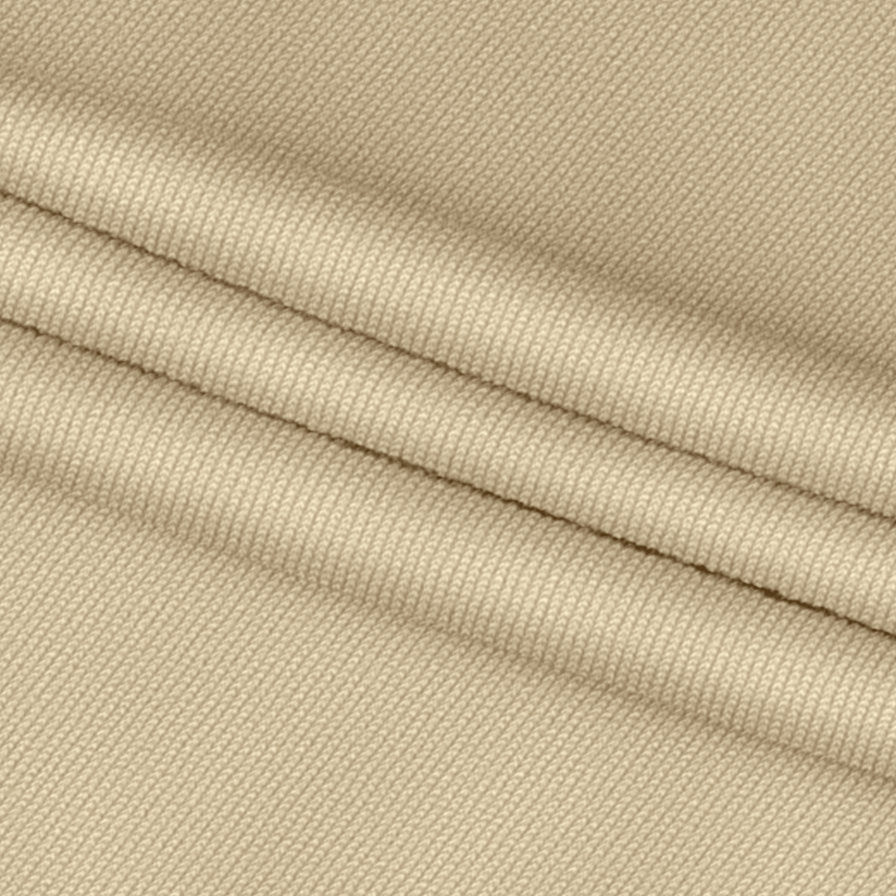
A WebGL 2 fragment shader for this texture:

```glsl
#version 300 es
precision highp float;
// Beige ribbed knit cloth with three soft folds running down to the right.

uniform vec2 u_resolution;
out vec4 fragColor;

vec2 gradientAt(vec2 cell) {
    vec3 h = fract(cell.xyx * vec3(0.1031, 0.1030, 0.0973));
    h += dot(h, h.yzx + 33.33);
    float angle = 6.2832 * fract((h.x + h.y) * h.z);
    return vec2(cos(angle), sin(angle));
}

float gradientNoise(vec2 p) {
    vec2 i = floor(p), f = fract(p);
    vec2 w = f * f * f * (f * (f * 6.0 - 15.0) + 10.0);
    float a = dot(gradientAt(i), f);
    float b = dot(gradientAt(i + vec2(1, 0)), f - vec2(1, 0));
    float c = dot(gradientAt(i + vec2(0, 1)), f - vec2(0, 1));
    float d = dot(gradientAt(i + vec2(1, 1)), f - vec2(1, 1));
    return mix(mix(a, b, w.x), mix(c, d, w.x), w.y);
}

// Height of each fold boundary at x, numbered from the top.
float foldEdge(int i, float x) {
    float sag = x * (1.0 - x);
    if (i == 0) return 0.928 - 0.351 * x + 0.11 * sag * (0.5 - x);
    if (i == 1) return 0.788 - 0.368 * x - 0.055 * sag;
    if (i == 2) return 0.646 - 0.356 * x - 0.008 * sag;
    return 0.479 - 0.349 * x - 0.028 * sag;
}

// Signed knit relief: slanted grooves with small loops between them.
float knit(vec2 p, float lean, float ribs) {
    float rib = (p.x - lean * p.y) * ribs;
    float side = abs(fract(rib) - 0.5) * 2.0;
    float groove = smoothstep(0.4, 1.0, side);
    float loops = sin(6.2832 * (p.y * 126.0 + 0.5 * side + 0.5 * floor(rib)));
    return 0.09 - 0.29 * groove + 0.12 * loops * (1.0 - 0.8 * groove);
}

void main() {
    vec2 uv = gl_FragCoord.xy / u_resolution;
    float pixel = 1.0 / u_resolution.y;
    float x = uv.x, y = uv.y;
    float fuzz = 0.0024 * gradientNoise(uv * 95.0);
    vec2 warped = uv + 0.002 * vec2(gradientNoise(uv * 23.0), gradientNoise(uv * 17.0 + 40.0));

    // Flat cloth above, with the wide shadow behind the first fold.
    float above = max(y - foldEdge(0, x), 0.0);
    float shade = mix(0.17, 0.36, smoothstep(0.0, 0.5, x));
    float tone = 0.66 - shade * exp(-above / 0.05) + 0.9 * knit(warped, 0.8, 64.0);

    // Rounded folds, each laid over the one before it.
    for (int i = 0; i < 3; i++) {
        float top = foldEdge(i, x), bottom = foldEdge(i + 1, x);
        float t = clamp((y - bottom) / (top - bottom), 0.0, 1.0);
        float light = 0.53 + 0.34 * smoothstep(0.0, 0.42, t);
        light -= (i == 0 ? 0.40 : 0.32) * smoothstep(0.5, 1.0, t);
        vec2 bent = warped - vec2(0.022 * t * t * t, 0.0);
        float fold = light + knit(bent, 0.34, 68.0);
        float soft = i == 0 ? 0.013 : 0.0012 + pixel;
        float cover = 1.0 - smoothstep(-soft, soft, y - top - fuzz);
        tone = mix(tone, fold, cover);
    }

    // Flat cloth below, in the shadow thrown by the last fold.
    float below = foldEdge(3, x) + fuzz - y;
    float castShadow = mix(0.26, 0.50, x) * exp(-max(below, 0.0) / 0.022);
    float lowerTone = 0.78 - castShadow + knit(warped, 0.76, 64.0);
    tone = mix(tone, lowerTone, smoothstep(-0.002 - pixel, 0.002 + pixel, below));

    // Two dark creases with a softer shadow on their lower side.
    for (int i = 1; i < 3; i++) {
        float d = y - foldEdge(i, x) - 2.0 * fuzz;
        float depth = i == 1 ? mix(0.54, 0.42, x) : mix(0.5, 0.76, smoothstep(0.1, 0.9, x));
        depth *= 1.0 + 0.6 * gradientNoise(vec2(x * 48.0, float(i) * 7.3));
        float width = d > 0.0 ? 0.003 : 0.0055;
        tone -= depth * exp(-d * d / (width * width));
        tone -= 0.13 * exp(-abs(d) / 0.016) * (1.0 - smoothstep(-pixel, pixel, d));
    }

    // Gentle unevenness and yarn grain.
    tone += 0.07 * gradientNoise(uv * 5.0) + 0.16 * gradientNoise(uv * 150.0);
    tone += 0.22 * gradientNoise(uv * vec2(260.0, 210.0));

    vec3 shadowTan = vec3(0.49, 0.40, 0.27);
    vec3 paleCream = vec3(0.90, 0.84, 0.71);
    vec3 color = mix(shadowTan, paleCream, clamp(tone, -0.4, 1.2));
    fragColor = vec4(color, 1.0);
}
```
